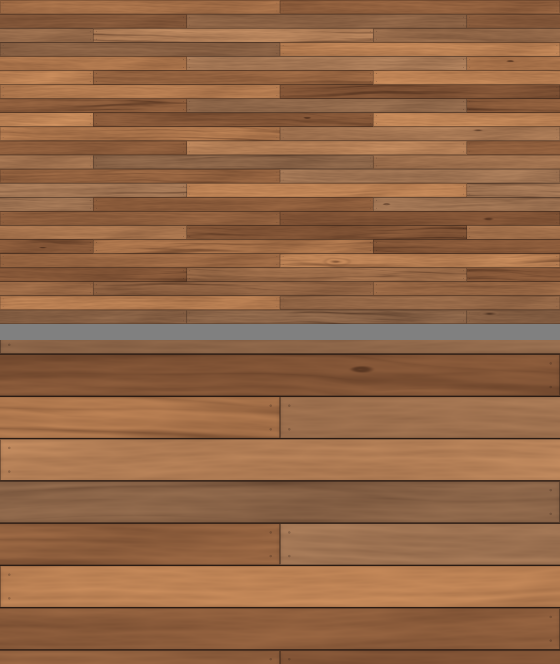
Top, the full canvas; bottom, a detail of the centre.
This texture is drawn by a Shadertoy shader. Its source:

```glsl
// Narrow timber planks in 23 rows, two planks long, each row shifted by a third.
// Every plank hashes its own tone; warped sines and stretched cellular noise
// draw the grain, with darker heartwood streaks, knots and nails on top.
#define ROWS 23.0
#define PER_ROW 2.0
#define SEAM 0.017
#define JOINT 0.010
#define GRAIN 0.10
#define STREAKS 0.30
#define KNOT_CHANCE 0.20
#define DARK_WOOD vec3(0.500, 0.322, 0.205)
#define LIGHT_WOOD vec3(0.750, 0.518, 0.335)
#define GREY_WOOD vec3(0.610, 0.455, 0.335)
#define GAP_COLOR vec3(0.17, 0.11, 0.08)

vec2 hash2(vec2 p) {
    vec3 q = fract(p.xyx * vec3(0.1031, 0.1030, 0.0973));
    q += dot(q, q.yzx + 33.33);
    return fract((q.xx + q.yz) * q.zy);
}

// Distance to the nearest scattered point
float cellular(vec2 p) {
    vec2 cell = floor(p), f = fract(p);
    float d = 1.0;
    for (int y = -1; y <= 1; y++)
        for (int x = -1; x <= 1; x++) {
            vec2 o = vec2(x, y);
            d = min(d, length(o + hash2(cell + o) - f));
        }
    return d;
}

// Share of a pixel covered by a line of the given half width
float lineCover(float d, float halfWidth, float px) {
    float inside = min(d + 0.5 * px, halfWidth) - max(d - 0.5 * px, -halfWidth);
    return clamp(inside / px, 0.0, 1.0);
}

// Brightness of the wood at p, measured in plank heights
float woodGrain(vec2 p, vec2 id, float plankLength) {
    vec2 seed = hash2(id + 11.0) * 60.0;
    vec2 kind = hash2(id + 23.0);

    // Knot that bends the grain around it
    vec2 knot = hash2(id + 37.0);
    vec2 knotInfo = hash2(id + 51.0);
    float hasKnot = step(knotInfo.x, KNOT_CHANCE);
    float size = mix(0.09, 0.55, pow(knotInfo.y, 4.0));
    vec2 toKnot = p - vec2(knot.x * plankLength, mix(0.25, 0.75, knot.y));
    float r = length(toKnot * vec2(0.28, 1.0)) + 0.015 * sin(toKnot.x * 5.0 + seed.x);
    float knotMask = hasKnot * (1.0 - smoothstep(0.4 * size, size, r));
    float bend = hasKnot * 0.25 * toKnot.y * exp(-dot(toKnot, toKnot));

    // Slow waviness along the plank
    float v = p.y - bend + 0.07 * sin(p.x * 0.35 + seed.x)
            + 0.02 * sin(p.x * 1.1 + seed.y) + (kind.x - 0.5) * 0.04 * p.x;

    // Growth lines, long fibres, fine fibres and broad drifts of tone
    float rings = sin(v * 17.0 + 2.5 * sin(v * 5.0 + seed.x) + seed.y);
    float fibre = cellular(vec2(p.x * 0.18, v * 4.0) + seed) - 0.45;
    float fine = cellular(vec2(p.x * 0.9, v * 9.0) + seed.yx) - 0.45;
    float clouds = sin(p.x * 0.5 + seed.y + 1.5 * sin(p.x * 0.31 + v * 2.0));
    float shade = 1.0 + GRAIN * (0.2 * rings + 0.8 * fibre + 0.7 * fine + 0.45 * clouds);

    // Heartwood streaks on some planks only, fading along the length
    float streak = smoothstep(0.40, 0.85, cellular(vec2(p.x * 0.13, v * 3.6) + seed + 7.0));
    float fade = 0.6 + 0.4 * sin(p.x * 0.33 + seed.x);
    shade -= STREAKS * streak * fade * smoothstep(0.45, 0.95, kind.y);

    // Knot rings and dark core
    shade -= knotMask * (0.06 + 0.09 * sin(r * 30.0));
    shade -= 0.25 * hasKnot * (1.0 - smoothstep(0.01, 0.10, r));
    return shade;
}

void mainImage(out vec4 fragColor, in vec2 fragCoord) {
    vec2 uv = fragCoord / iResolution.xy;
    float px = ROWS / iResolution.y;
    float plankLength = ROWS * iResolution.x / (iResolution.y * PER_ROW);

    // Plank layout, rows counted from the top
    float down = (1.0 - uv.y) * ROWS;
    float row = floor(down);
    float along = uv.x * PER_ROW - mod(row * 2.0, 3.0) / 3.0;
    vec2 id = vec2(mod(floor(along), PER_ROW), row);
    vec2 p = vec2(fract(along) * plankLength, fract(down));

    // Plank tone, with grain darker in blue than in red
    vec2 tone = hash2(id * 3.7 + 5.0);
    vec3 color = mix(DARK_WOOD, LIGHT_WOOD, tone.x);
    vec3 grey = GREY_WOOD * mix(0.87, 1.11, tone.x);
    color = mix(color, grey, 0.75 * smoothstep(0.45, 0.95, tone.y));
    color *= pow(vec3(max(woodGrain(p, id, plankLength), 0.1)), vec3(0.92, 1.05, 1.12));

    // Soft edge shading, seams and fainter end joints
    float sideDist = min(p.y, 1.0 - p.y);
    float endDist = min(p.x, plankLength - p.x);
    color *= 1.0 - 0.05 * (1.0 - smoothstep(0.0, 0.12, min(sideDist, endDist)));
    float gap = max(lineCover(sideDist, SEAM, px), lineCover(endDist, JOINT, px));
    color = mix(color, GAP_COLOR, gap);

    // A pair of nails at each end
    float nailDist = length(vec2(endDist - 0.22, sideDist - 0.22));
    float nail = 1.0 - smoothstep(0.03 - 0.5 * px, 0.03 + 0.5 * px, nailDist);
    color = mix(color, GAP_COLOR, 0.25 * nail);

    fragColor = vec4(color, 1.0);
}
```
